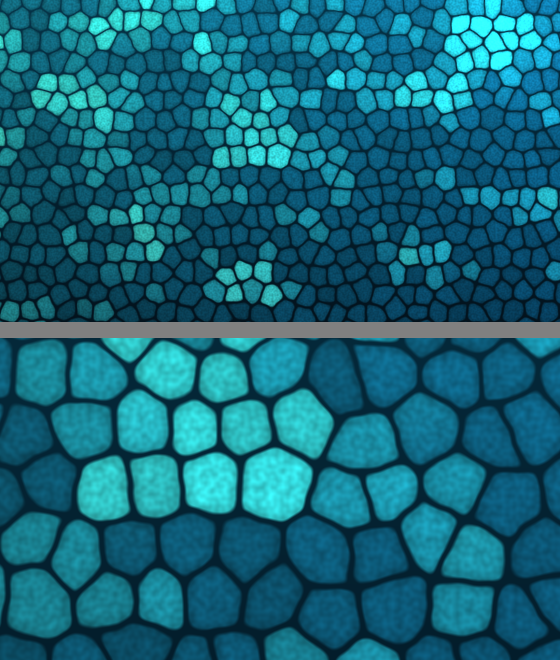
Top, the full canvas; bottom, a detail of the centre.
A WebGL 1 fragment shader for this pattern:

```glsl
precision highp float;
// A woollen mosaic of rounded cells in blues and cyans, divided by dark grooves.
// Jittered Voronoi sites shape the cells; stretched gradient noise groups their
// tones into horizontal drifts, then light, fibre grain and grooves are added.
uniform vec2 u_resolution;

const float CELLS_ACROSS = 29.0;

vec2 hash2(vec2 p) {
  vec3 q = fract(p.xyx * vec3(0.1031, 0.1030, 0.0973));
  q += dot(q, q.yzx + 33.33);
  return fract((q.xx + q.yz) * q.zy);
}

float corner(vec2 cell, vec2 offset, vec2 local) {
  float angle = 6.2832 * hash2(cell + offset).x;
  return dot(vec2(cos(angle), sin(angle)), local - offset);
}

float gradientNoise(vec2 p) {
  vec2 i = floor(p), f = fract(p);
  vec2 w = f * f * f * (f * (f * 6.0 - 15.0) + 10.0);
  float low = mix(corner(i, vec2(0.0), f), corner(i, vec2(1.0, 0.0), f), w.x);
  float high = mix(corner(i, vec2(0.0, 1.0), f), corner(i, vec2(1.0), f), w.x);
  return mix(low, high, w.y);
}

// Centre of a cell: alternate rows shift by half a cell, then jitter.
vec2 site(vec2 id) {
  vec2 jitter = (hash2(id + 71.0) - 0.5) * vec2(0.58, 0.54);
  return id + 0.5 + vec2(0.5 * mod(id.y, 2.0), 0.0) + jitter;
}

vec2 nearestCell(vec2 p) {
  float row = floor(p.y);
  vec2 home = vec2(floor(p.x - 0.5 * mod(row, 2.0)), row);
  vec2 nearest = home;
  float best = 100.0;
  for (int y = -2; y <= 2; y++) {
    for (int x = -2; x <= 2; x++) {
      vec2 id = home + vec2(float(x), float(y));
      vec2 d = site(id) - p;
      if (dot(d, d) < best) {
        best = dot(d, d);
        nearest = id;
      }
    }
  }
  return nearest;
}

// Smooth minimum of the distances to all borders, which rounds the corners.
float borderDistance(vec2 p, vec2 id) {
  vec2 own = site(id);
  float sum = 0.0;
  for (int y = -2; y <= 2; y++) {
    for (int x = -2; x <= 2; x++) {
      if (x != 0 || y != 0) {
        vec2 other = site(id + vec2(float(x), float(y)));
        float d = dot(0.5 * (own + other) - p, normalize(other - own));
        sum += exp(-18.0 * d);
      }
    }
  }
  return -log(sum) / 18.0;
}

// Three yarn tones, each lit more strongly towards the top.
vec3 yarn(float tone, float height) {
  vec3 deep = mix(vec3(0.03, 0.24, 0.34), vec3(0.06, 0.44, 0.58), height);
  vec3 teal = mix(vec3(0.09, 0.46, 0.54), vec3(0.10, 0.63, 0.74), height);
  vec3 bright = mix(vec3(0.18, 0.64, 0.66), vec3(0.19, 0.92, 0.96), height);
  vec3 color = mix(deep, teal, smoothstep(0.03, 0.11, tone));
  return mix(color, bright, smoothstep(0.28, 0.38, tone));
}

void main() {
  vec2 uv = gl_FragCoord.xy / u_resolution;
  vec2 pos = gl_FragCoord.xy / u_resolution.x;
  float pixel = CELLS_ACROSS / u_resolution.x;

  // Cells, with slightly fuzzy outlines.
  vec2 p = pos * CELLS_ACROSS;
  vec2 wobble = vec2(gradientNoise(p * 2.5), gradientNoise(p * 2.5 + 40.0));
  p += 0.06 * wobble;
  vec2 id = nearestCell(p);
  float border = borderDistance(p, id);

  // Tone of the cell: a wide drift, a smaller drift and its own variation.
  vec2 center = site(id);
  vec2 random = hash2(id + 19.0);
  float tone = gradientNoise(center * vec2(0.17, 0.36) + 7.3);
  tone += 0.4 * gradientNoise(center * vec2(0.4, 0.7) + 23.1);
  tone += 0.36 * (random.x - 0.5);
  tone += 0.24 * (uv.y - 0.5) - 0.12 * (uv.x - 0.5);
  vec3 color = yarn(tone, uv.y) * (0.9 + 0.2 * random.y);

  // Greener on the left, stronger cyan light at the upper right.
  color *= mix(vec3(1.2, 0.98, 0.88), vec3(0.85, 1.02, 1.08), uv.x);
  color *= 1.0 + 0.14 * smoothstep(0.5, 1.2, uv.x * uv.y + 0.3);

  // Fibre grain and the soft rounding of each tuft.
  float grain = gradientNoise(pos * 260.0) + 0.6 * gradientNoise(pos * 120.0 + 9.0);
  color *= 1.0 + 0.2 * grain;
  color *= 0.84 + 0.18 * smoothstep(0.02, 0.24, border);

  // Grooves, wider and darker towards the bottom.
  float groove = mix(0.055, 0.03, uv.y);
  float tuft = smoothstep(groove - 0.02 - 0.5 * pixel, groove + 0.03 + 0.5 * pixel, border);
  vec3 grooveColor = mix(vec3(0.01, 0.07, 0.11), vec3(0.02, 0.2, 0.28), uv.y);
  gl_FragColor = vec4(mix(grooveColor, color, tuft), 1.0);
}
```
